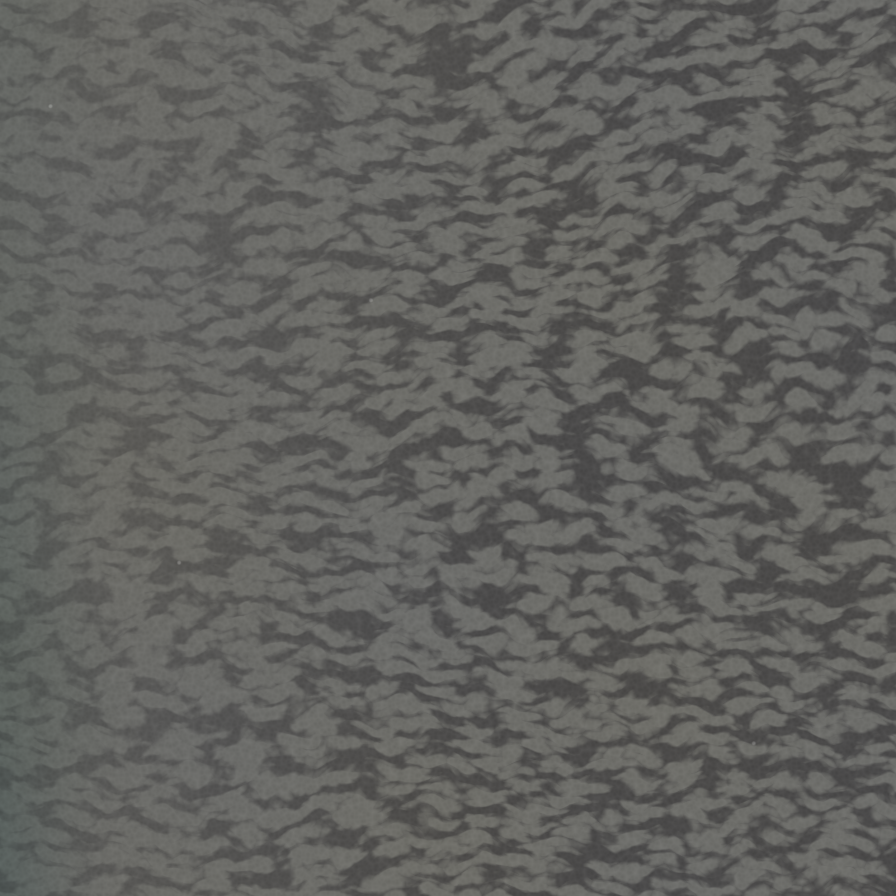
Write a Shadertoy shader that draws this texture.

```glsl
// Grey leathery surface with short, ragged, mostly horizontal dark creases.
#define CREASE_SCALE vec2(20.0, 54.0)
#define RAGGED_SCALE vec2(66.0, 112.0)
#define CREASE_LEVEL 0.44
#define EDGE_SOFTNESS 0.22
#define GRAIN_AMOUNT 0.030
#define RIDGE_COLOR vec3(0.434, 0.434, 0.418)
#define CREASE_COLOR vec3(0.296, 0.292, 0.290)
#define SHADE_TINT vec3(0.82, 0.90, 0.90)

vec2 hash2(vec2 p) {
    vec3 q = fract(p.xyx * vec3(0.1031, 0.1030, 0.0973));
    q += dot(q, q.yzx + 33.33);
    return fract((q.xx + q.yz) * q.zy);
}

// Distance to the nearest jittered cell point
float cellular(vec2 p) {
    vec2 cell = floor(p), local = fract(p);
    float nearest = 8.0;
    for (int y = -1; y <= 1; y++) {
        for (int x = -1; x <= 1; x++) {
            vec2 offset = vec2(x, y);
            vec2 d = offset + hash2(cell + offset + 40.0) - local;
            nearest = min(nearest, dot(d, d));
        }
    }
    return sqrt(nearest);
}

// Slow drift built from layered sines, about -1 to 1
float drift(vec2 p) {
    return (sin(p.x + 1.7 * sin(p.y * 0.8)) + sin(p.y * 1.3 - p.x * 0.6 + 2.0)
          + sin(p.x * 1.9 + p.y * 1.6 + 4.0)) / 3.0;
}

// Bends the creases: broad sway first, then small wiggles
vec2 bend(vec2 uv) {
    vec2 p = uv;
    p.y += 0.022 * drift(uv * 7.0) - 0.10 * uv.x * uv.x * (uv.y - 0.25);
    p.y += 0.0036 * sin(uv.x * 64.0 + 2.0 * sin(uv.y * 31.0));
    p.y += 0.0016 * sin(uv.x * 151.0 + 1.8 * sin(uv.y * 67.0 + 1.0));
    p.x += 0.0040 * sin(uv.y * 97.0 + 2.0 * sin(uv.x * 23.0));
    return p;
}

// 0 on the ridges, 1 inside the creases
float creases(vec2 uv) {
    vec2 p = bend(uv);
    float height = cellular(p * CREASE_SCALE)
                 - 0.55 * cellular(p * CREASE_SCALE * 1.37 + 9.3)
                 + 0.42 * cellular(p * RAGGED_SCALE + 3.7);
    float level = CREASE_LEVEL - 0.08 * (uv.x - 0.5) - 0.02 * drift(uv * 11.0 + 5.0);
    return smoothstep(level - EDGE_SOFTNESS, level + EDGE_SOFTNESS, height);
}

// Rare tiny pale specks
float specks(vec2 uv) {
    vec2 p = uv * 14.0;
    vec2 random = hash2(floor(p) + 71.0);
    float dist = length(fract(p) - 0.2 - 0.6 * random);
    return step(0.96, random.x) * (1.0 - smoothstep(0.010, 0.045, dist));
}

void mainImage(out vec4 fragColor, in vec2 fragCoord) {
    vec2 uv = fragCoord / iResolution.xy;

    // Creases fade towards the left, most of all at the top
    float depth = mix(0.46, 1.0, smoothstep(0.0, 0.65, uv.x + 0.15 * (0.5 - uv.y)));
    vec3 color = mix(RIDGE_COLOR, CREASE_COLOR, depth * creases(uv));

    // Faint warm and cool patches, and fine grain
    color *= 1.0 + vec3(0.010, 0.005, -0.010) * drift(uv * 9.0 + 2.0);
    color += GRAIN_AMOUNT * (cellular(uv * 190.0) + cellular(uv * 110.0 + 6.0) - 0.9);
    color += 0.14 * specks(uv);

    // Teal shade along the left edge, deepest in the lower corner
    float shade = 1.0 - smoothstep(-0.05, 0.15, uv.x + 0.02 * drift(uv * 12.0));
    color *= mix(vec3(1.0), SHADE_TINT, shade * mix(1.1, 0.35, smoothstep(0.0, 0.8, uv.y)));
    color *= 0.975 + 0.025 * smoothstep(0.0, 0.5, uv.x);

    fragColor = vec4(color, 1.0);
}
```
